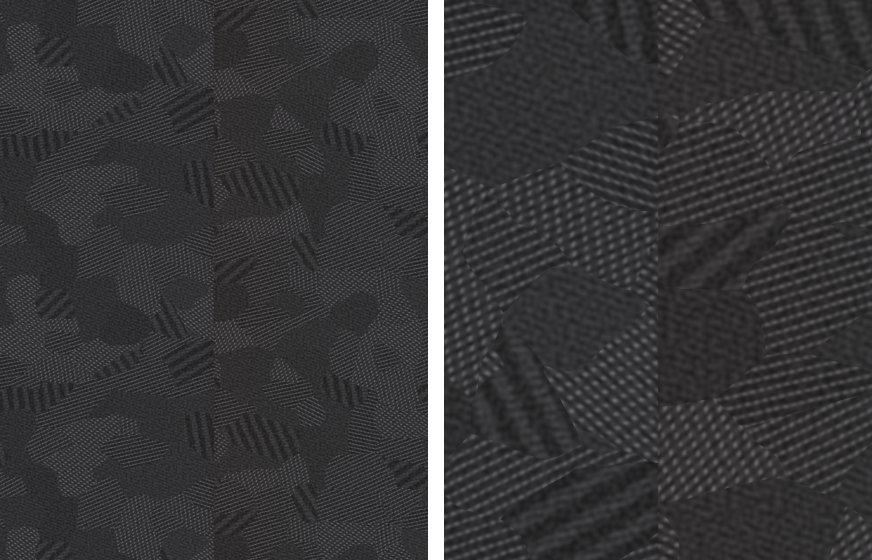
Left, the full canvas; right, a detail of the centre.
Give the GLSL for this texture, as a WebGL 1 fragment shader.

```glsl
precision highp float;

uniform vec2 u_resolution;

const float TAU = 6.2831853;
const float REPEAT_ROWS = 9.0;
const vec2 PATCH_SIZE = vec2(0.08, 0.05);

vec2 hash2(vec2 p) {
  vec3 q = fract(vec3(p.xyx) * vec3(0.1031, 0.1030, 0.0973));
  q += dot(q, q.yzx + 33.33);
  return fract((q.xx + q.yz) * q.zy);
}

float gradientCorner(vec2 cell, vec2 offset) {
  float angle = TAU * hash2(cell).x;
  return dot(vec2(cos(angle), sin(angle)), offset);
}

float gradientNoise(vec2 p) {
  vec2 i = floor(p);
  vec2 f = p - i;
  vec2 s = f * f * f * (f * (f * 6.0 - 15.0) + 10.0);
  vec2 e = vec2(1.0, 0.0);
  float low = mix(gradientCorner(i, f), gradientCorner(i + e, f - e), s.x);
  float high = mix(gradientCorner(i + e.yx, f - e.yx),
                   gradientCorner(i + e.xx, f - e.xx), s.x);
  return mix(low, high, s.y);
}

// Soft parallel threads running along the given angle, 0 to 1
float threads(vec2 p, float angle, float period) {
  float across = dot(p, vec2(-sin(angle), cos(angle)));
  return 0.5 + 0.5 * sin(TAU * across / period);
}

float plainWeave(vec2 p, float tone) {
  return 0.164 + 0.022 * tone + 0.026 * threads(p, -0.35, 0.0052);
}

float twillWeave(vec2 p, float angle, float tone) {
  float line = threads(p, angle, 0.0064);
  return 0.152 + 0.015 * tone + 0.13 * line * line * (0.7 + 0.6 * threads(p, 1.9, 0.0052));
}

float dashWeave(vec2 p, float angle, float tone) {
  float line = threads(p, angle, 0.0055);
  float dash = threads(p, angle + 1.25, 0.0074);
  return 0.166 + 0.012 * tone + 0.20 * line * (0.25 + 0.75 * dash * dash);
}

float ribWeave(vec2 p, float angle, float tone) {
  float wobble = 0.002 * gradientNoise(p * 60.0);
  float rib = smoothstep(0.1, 0.95, threads(p + wobble, angle, 0.0185));
  return 0.147 + 0.012 * tone + rib * (0.045 + 0.04 * threads(p, 0.2, 0.0054));
}

// Chooses the weave of one patch from its random seed
float patchWeave(vec2 p, vec2 id) {
  vec2 kind = hash2(id + 41.7);
  float tone = hash2(id + 83.1).x;
  if (kind.x < 0.29) return plainWeave(p, tone);
  if (kind.x < 0.54) {
    float twillSide = kind.y < 0.85 ? 1.0 : -1.0;
    return twillWeave(p, twillSide * mix(0.2, 0.5, tone), tone);
  }
  if (kind.x < 0.80) {
    float dashSide = kind.y < 0.4 ? 1.0 : -1.0;
    return dashWeave(p, dashSide * mix(0.4, 0.75, tone), tone);
  }
  float ribAngle = kind.y < 0.75 ? mix(1.65, 2.15, tone) : mix(0.5, 0.8, tone);
  return ribWeave(p, ribAngle, tone);
}

// Tilted, stretched patch distance with slightly angular corners
float patchDistance(vec2 offset, vec2 id) {
  vec2 shape = hash2(id + 17.3);
  float angle = (shape.x - 0.5) * 1.1 + (shape.y > 0.75 ? 1.4 : 0.0);
  float c = cos(angle);
  float s = sin(angle);
  vec2 q = mat2(c, -s, s, c) * offset * vec2(0.7, 1.35) / 0.062;
  return mix(length(q), abs(q.x) + abs(q.y), 0.3) + 0.4 * hash2(id + 29.9).x;
}

// Irregular patchwork that repeats vertically
float patchwork(vec2 p, vec2 shift) {
  vec2 moved = p + shift;
  vec2 home = floor(moved / PATCH_SIZE);
  float nearest = 100.0;
  float second = 100.0;
  vec2 nearestId = vec2(0.0);
  vec2 secondId = vec2(0.0);
  for (int y = -2; y <= 2; y++) {
    for (int x = -2; x <= 2; x++) {
      vec2 cell = home + vec2(float(x), float(y));
      vec2 id = vec2(cell.x, mod(cell.y, REPEAT_ROWS)) + 5.0;
      vec2 center = (cell + hash2(id)) * PATCH_SIZE;
      float d = patchDistance(moved - center, id);
      if (d < nearest) {
        second = nearest;
        secondId = nearestId;
        nearest = d;
        nearestId = id;
      } else if (d < second) {
        second = d;
        secondId = id;
      }
    }
  }
  float edge = 20.0 / u_resolution.y;
  float cover = smoothstep(-edge, edge, second - nearest);
  return mix(patchWeave(p, secondId), patchWeave(p, nearestId), cover);
}

void main() {
  vec2 p = gl_FragCoord.xy / u_resolution.y;
  float seamX = 0.5 * u_resolution.x / u_resolution.y;
  float pixel = 1.0 / u_resolution.y;
  float rightSide = smoothstep(-pixel, pixel, p.x - seamX);

  // Two panels meet at a straight vertical seam
  float shade = mix(patchwork(p, vec2(0.0)), patchwork(p, vec2(2.13, 0.17)), rightSide);
  shade += 0.07 * gradientNoise(p * 237.0);
  shade -= 0.01 * exp(-abs(p.x - seamX) / 0.004);

  // Warm cast fades away to the right of the seam
  float warmth = rightSide * exp(-(p.x - seamX) / 0.12);
  vec3 tint = mix(vec3(0.995, 0.99, 1.02), vec3(1.025, 0.975, 0.985), warmth);
  gl_FragColor = vec4(shade * tint, 1.0);
}
```
